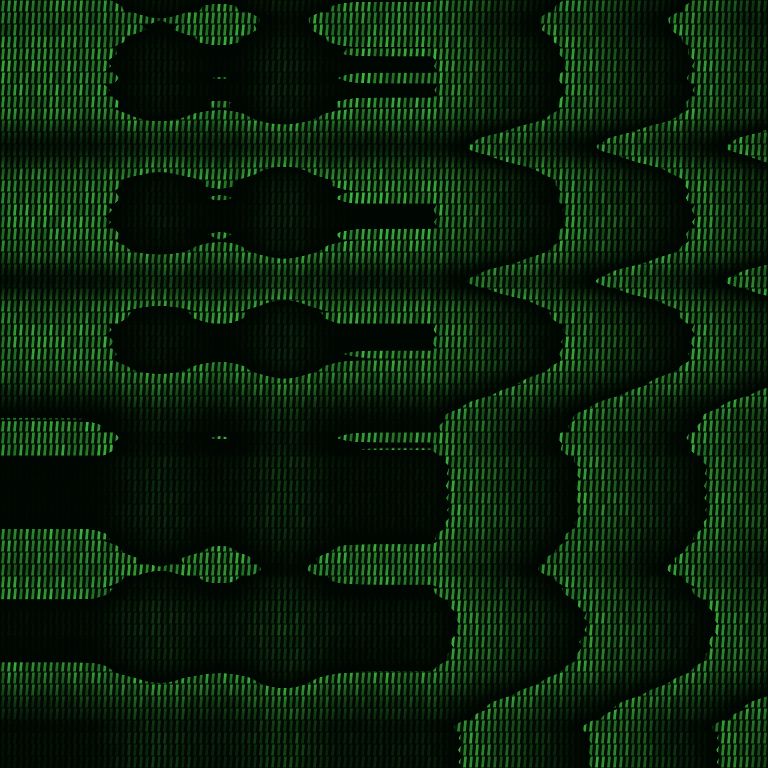
This background is drawn by a WebGL 2 fragment shader. Its source:

```glsl
#version 300 es
precision highp float;

uniform vec2 u_resolution;
out vec4 fragColor;

const vec2 GRID = vec2(128.0, 64.0);
const vec3 BACKDROP = vec3(0.0, 0.036, 0.006);
const vec3 PHOSPHOR = vec3(0.22, 0.58, 0.22);

float hash(vec2 p) {
    vec3 q = fract(vec3(p.xyx) * 0.1031);
    q += dot(q, q.yzx + 33.33);
    return fract((q.x + q.y) * q.z);
}

float bump(float x, float center, float width) {
    float d = (x - center) / width;
    return exp(-d * d);
}

// Height across the canvas: a low shelf, two hills, then a long descent
float profileX(float x) {
    float shelf = -0.06 + 0.09 * smoothstep(0.115, 0.175, x);
    float hills = 0.17 * bump(x, 0.208, 0.048) + 0.27 * bump(x, 0.370, 0.046);
    return shelf + hills - 5.95 * max(x - 0.562, 0.0);
}

// Height down the canvas: narrow valleys (center, width, depth) and two steps
float profileY(float y) {
    const vec3 valleys[6] = vec3[6](
        vec3(0.033, 0.026, 0.17), vec3(0.189, 0.029, 0.74),
        vec3(0.365, 0.029, 0.70), vec3(0.568, 0.036, 0.13),
        vec3(0.736, 0.036, 0.31), vec3(0.365, 0.200, 0.04));
    float height = -0.87 * smoothstep(0.462, 0.548, y)
                 - 0.98 * smoothstep(0.846, 0.955, y);
    for (int i = 0; i < 6; i++) {
        height -= valleys[i].z * bump(y, valleys[i].x, valleys[i].y);
    }
    return height;
}

// Rising ramp that wraps at each whole height, with a softened drop
float softSaw(float height, float blur) {
    float ramp = fract(height);
    return ramp * (1.0 - smoothstep(1.0 - blur, 1.0, ramp));
}

// Soft bar around the middle of a unit cell
float bar(float t, float halfWidth, float blur) {
    float d = abs(t - 0.5);
    return 1.0 - smoothstep(halfWidth - blur, halfWidth + blur, d);
}

// Nearly upright dash in each grid cell
float dashes(vec2 grid, vec2 pixel) {
    float slant = 0.16 * (fract(grid.y) - 0.5);
    float column = bar(fract(grid.x + slant), 0.23, max(0.5 * pixel.x, 0.08));
    float segment = bar(fract(grid.y), 0.42, max(0.5 * pixel.y, 0.06));
    return column * mix(0.4, 1.0, segment);
}

void main() {
    vec2 uv = gl_FragCoord.xy / u_resolution;
    vec2 place = vec2(uv.x, 1.0 - uv.y);
    vec2 grid = place * GRID;
    vec2 cell = floor(grid);

    // Layered height with a small offset for each row
    float height = profileX(place.x) + profileY(place.y);
    float rowShift = 0.08 * (hash(vec2(cell.y, 19.0)) - 0.5);
    float ripple = 0.06 * (abs(fract(grid.y) - 0.5) - 0.25);
    float blur = clamp(fwidth(height), 0.004, 0.08);
    float level = softSaw(height + rowShift + ripple, blur);

    // Light the dashes, each with its own strength
    float strength = mix(0.68, 1.15, hash(cell + 3.0));
    float light = pow(level, 1.25) * strength;
    float ink = dashes(grid, GRID / u_resolution);
    vec3 color = BACKDROP * (0.6 + 0.6 * level) + PHOSPHOR * light * mix(0.05, 1.0, ink);
    fragColor = vec4(color, 1.0);
}
```
